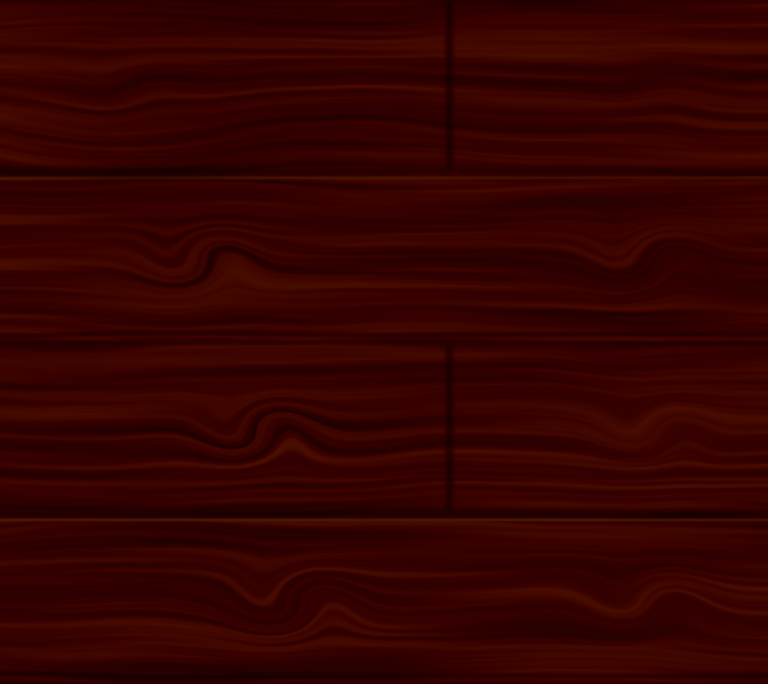
Reproduce this texture procedurally as a Shadertoy shader.

```glsl
// Dark red wooden planks with streaked grain, swirling knots, seams and butt joints.

const float PAIR_HEIGHT = 0.5;    // two planks make one vertical repeat
const float LOWER_HEIGHT = 0.24;  // height of the unjointed plank in a pair
const float JOINT_X = 0.585;

// Sine-free hash of a lattice point
float hash(vec2 p) {
    vec3 q = fract(p.xyx * 0.1031);
    q += dot(q, q.yzx + 33.33);
    return fract((q.x + q.y) * q.z);
}

float noise(vec2 p) {
    vec2 i = floor(p), f = fract(p);
    f = f * f * f * (f * (f * 6.0 - 15.0) + 10.0);
    return mix(mix(hash(i), hash(i + vec2(1, 0)), f.x),
               mix(hash(i + vec2(0, 1)), hash(i + vec2(1, 1)), f.x), f.y);
}

// Soft line profile: 1 on the line, fading over the given width
float softLine(float d, float width) {
    d /= width;
    return exp(-d * d);
}

// Turns the grain around a knot, fading out over an ellipse
vec2 swirl(vec2 p, vec2 center, vec2 size, float turn) {
    vec2 d = p - center;
    vec2 e = d / size;
    float a = turn * exp(-dot(e, e));
    float c = cos(a), s = sin(a);
    return center + vec2(c * d.x - s * d.y, s * d.x + c * d.y);
}

// Two knots per plank, shifted from row to row
vec2 bendGrain(vec2 p, float row, float midY, float aspect) {
    float odd = mod(row, 2.0);
    float strength = row > 2.5 ? 0.4 : 1.4;
    for (int k = 0; k < 2; k++) {
        float side = float(k);
        float leftX = 0.385 - 0.05 * odd - 0.055 * floor(row / 2.0) * (1.0 + 2.0 * odd);
        leftX -= 0.07 * step(1.5, row) * (1.0 - odd);
        float rightX = 0.82 + 0.04 * hash(vec2(row, 7.0));
        vec2 center = vec2(mix(leftX, rightX, side) * aspect, midY);
        vec2 size = vec2(0.062, 0.044) * (0.9 + 0.25 * hash(vec2(row, side + 3.0)));
        p = swirl(p, center, size, -strength * (1.0 - 0.25 * side));
    }
    return p;
}

// Layered streaks, long in x and thin in y, centred on zero
float grain(vec2 p, float seed) {
    p += vec2(seed * 17.3, seed * 5.7);
    p.y += 0.030 * (noise(p * vec2(3.2, 5.0)) - 0.5);
    p.y += 0.008 * (noise(p * vec2(8.0, 16.0)) - 0.5);
    float n = 0.17 * noise(p * vec2(1.6, 32.0));
    n += 0.39 * noise(p * vec2(2.2, 78.0) + 11.0);
    n += 0.32 * noise(p * vec2(3.2, 140.0) + 23.0);
    n += 0.12 * noise(p * vec2(7.0, 260.0) + 37.0);
    return n - 0.5;
}

// Maps brightness to the stain: green only shows in the lighter streaks
vec3 stain(float red) {
    return vec3(red, max(0.0, (red - 0.21) * 0.67), 0.0);
}

void mainImage(out vec4 fragColor, in vec2 fragCoord) {
    vec2 uv = fragCoord / iResolution.xy;
    float aspect = iResolution.x / iResolution.y;
    vec2 p = vec2(uv.x * aspect, uv.y);

    // Plank layout
    float pair = floor(uv.y / PAIR_HEIGHT);
    float v = uv.y - pair * PAIR_HEIGHT;
    float jointed = step(LOWER_HEIGHT, v);
    float row = pair * 2.0 + jointed;
    float midY = pair * PAIR_HEIGHT
               + mix(LOWER_HEIGHT * 0.5, (LOWER_HEIGHT + PAIR_HEIGHT) * 0.5, jointed);

    // Wood
    float red = 0.213 + 0.26 * grain(bendGrain(p, row, midY, aspect), row + 1.0);

    // Shaded lower edge of the jointed planks
    float rise = v - LOWER_HEIGHT;
    float shade = 0.38 * jointed * softLine(rise - 0.009, 0.009);

    // Paired wavy dark lines where one plank pair meets the next
    float wave = 0.006 * (noise(vec2(p.x * 4.0, pair)) - 0.5);
    float toPair = v - PAIR_HEIGHT * step(PAIR_HEIGHT * 0.5, v);
    shade += 0.38 * softLine(toPair - 0.012 + wave, 0.004);
    shade += 0.28 * softLine(toPair + wave * 0.5, 0.004);

    // Butt joint
    float jointSpan = smoothstep(0.008, 0.022, rise) * smoothstep(0.503, 0.490, v);
    float jointLine = softLine((uv.x - JOINT_X) * aspect, 0.0058);
    shade += 0.45 * jointLine * jointSpan;

    vec3 color = stain(red * (1.0 - min(shade, 0.65)));

    // Worn light edge along the top of the unjointed planks
    float wear = 0.35 + 0.5 * noise(vec2(p.x * 5.0, pair * 9.0 + 2.0));
    color = mix(color, vec3(0.31, 0.11, 0.01), wear * softLine(rise, 0.0022));

    fragColor = vec4(color, 1.0);
}
```
